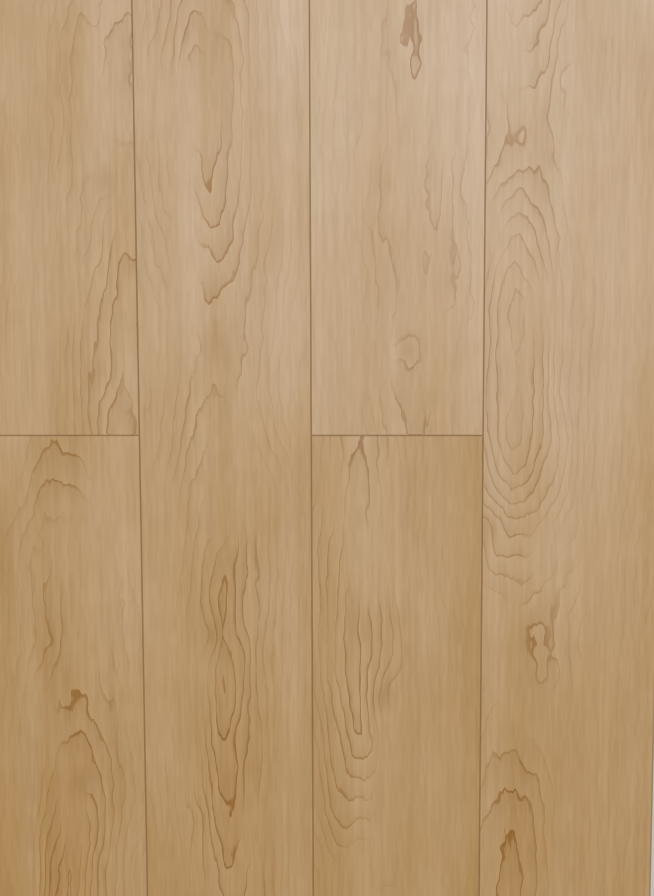
This texture is drawn by a Shadertoy shader. Its source:

```glsl
// Pale wood floor: four upright plank columns, every other one split by a butt joint.
// Grain is a cut through wavy growth rings, layered with fibres, knots and soft sheen.
// The columns widen slightly toward the top, and a broad light falls at the upper right.

#define DEEP_WOOD   vec3(0.69, 0.55, 0.372)
#define PALE_WOOD   vec3(0.79, 0.69, 0.58)
#define GRAIN_TINT  vec3(0.085, 0.105, 0.115)
#define SEAM_COLOR  vec3(0.47, 0.35, 0.23)
#define WALL_COLOR  vec3(0.76, 0.75, 0.73)
#define SEAM_WIDTH  0.0012
#define JOINT_Y     0.514
#define RING_COUNT  105.0
#define RING_DEPTH  0.15
#define FIBRE_GAIN  0.026
#define SHEEN_GAIN  0.50
#define STREAK_GAIN 0.42

float hash(vec2 p) {
    return fract(sin(dot(p, vec2(127.1, 311.7))) * 43758.5453);
}

float noise(vec2 p) {
    vec2 i = floor(p), f = fract(p);
    f = f * f * (3.0 - 2.0 * f);
    return mix(mix(hash(i), hash(i + vec2(1, 0)), f.x),
               mix(hash(i + vec2(0, 1)), hash(i + vec2(1, 1)), f.x), f.y);
}

float fbm(vec2 p) {
    float sum = 0.0, gain = 0.5;
    for (int i = 0; i < 4; i++) {
        sum += gain * noise(p);
        p = p * 2.03 + 17.3;
        gain *= 0.5;
    }
    return sum;
}

// Coverage of a thin line at distance d, smoothed over one pixel
float line(float d, float width, float pixel) {
    return 1.0 - smoothstep(0.5 * width - 0.5 * pixel, 0.5 * width + pixel, abs(d));
}

// Ring lines: x measured from the heart of the board, y along it
float ringGrain(vec2 p, vec2 seed, vec2 knot) {
    float depth = RING_DEPTH * (noise(vec2(p.y * 3.4, 3.0) + seed) - 0.2);
    float bend = 0.03 * (noise(vec2(p.y * 7.0, 9.0) + seed) - 0.5);
    float radius = length(vec2(p.x + bend, depth));
    radius += 0.020 * (fbm(p * vec2(38.0, 11.0) + seed) - 0.5);
    radius += 0.002 * (noise(p * vec2(90.0, 75.0) + seed) - 0.5);
    radius += 0.012 * exp(-dot(knot, knot));

    // Each ring darkens slowly, then ends in a crisp line of even width
    float rings = radius * RING_COUNT;
    float phase = fract(rings);
    float slope = max(fwidth(rings), 0.05);
    float late = 1.0 - smoothstep(1.0 - min(slope, 0.3), 1.0, phase);
    float soft = 0.32 * smoothstep(0.1, 0.9, phase);
    float crisp = smoothstep(max(0.45, 0.94 - 2.2 * slope), 0.95 - 0.5 * min(slope, 0.3), phase);
    float heart = 0.14 + 0.86 * exp(-pow((p.x + bend) / 0.042, 2.0));
    float broken = smoothstep(0.2, 0.8, noise(p * vec2(30.0, 11.0) + seed + 5.0));
    return (soft + crisp) * late * heart * broken;
}

void mainImage(out vec4 fragColor, in vec2 fragCoord) {
    vec2 uv = fragCoord / iResolution.xy;
    float pixel = 1.0 / iResolution.y;
    float aspect = iResolution.x / iResolution.y;

    // Plank layout with a mild taper
    float pitch = mix(0.2535, 0.2715, uv.y);
    float u = (uv.x - mix(0.479, 0.473, uv.y)) / pitch;
    float column = clamp(floor(u), -2.0, 1.0) + 2.0;
    float across = u + 2.0 - column;
    float split = 1.0 - mod(column, 2.0);
    float upper = split * step(JOINT_Y, uv.y);
    vec2 seed = 40.0 * vec2(hash(vec2(column, upper)), hash(vec2(upper + 7.0, column)));

    // Board coordinates, in canvas heights
    float boardWidth = 0.262 * aspect;
    float heart = 0.58 - 0.13 * column + 0.35 * upper;
    vec2 p = vec2((across - heart) * boardWidth, uv.y);
    float knotY = mix(0.12, 0.42, hash(seed)) + 0.46 * upper;
    float knotX = 0.08 * (hash(seed + 3.0) - 0.5);
    vec2 knot = (p - vec2(knotX, knotY)) * vec2(55.0, 38.0);

    // Base tone: light falloff, board tone, long streaks and cross sheen
    vec2 glow = uv - vec2(0.72, 0.9);
    float tone = 0.07 + 0.52 * uv.y + 0.50 * exp(-4.0 * dot(glow, glow));
    tone += 0.10 * (hash(seed + 9.0) - 0.5) - 0.10 * split * (1.0 - upper);
    tone += SHEEN_GAIN * (fbm(p * vec2(13.0, 6.0) + seed) - 0.47);
    tone += STREAK_GAIN * (fbm(p * vec2(38.0, 1.2) + seed) - 0.47);
    vec3 color = mix(DEEP_WOOD, PALE_WOOD, tone);

    // Growth rings, knots and fine fibres
    color -= GRAIN_TINT * ringGrain(p, seed, knot);
    color -= GRAIN_TINT * 0.35 * exp(-2.5 * dot(knot, knot));
    float fibre = noise(p * vec2(260.0, 9.0) + seed) + noise(p * vec2(430.0, 55.0) + seed);
    color += FIBRE_GAIN * (fibre - 1.0);

    // Seams between columns and butt joints across the split ones
    float nearest = clamp(floor(u + 0.5), -1.0, 1.0);
    float seamX = (u - nearest) * pitch * aspect;
    float seamY = uv.y - JOINT_Y;
    float seam = 0.62 * line(seamX, SEAM_WIDTH, pixel);
    seam = max(seam, 0.55 * split * line(seamY, SEAM_WIDTH, pixel));
    color = mix(color, SEAM_COLOR, seam);

    // Floor edge at the lower right
    float edge = (u - 2.03) * pitch * aspect;
    color = mix(color, WALL_COLOR, smoothstep(-pixel, pixel, edge));
    color = mix(color, SEAM_COLOR, 0.5 * line(edge, SEAM_WIDTH, pixel));

    fragColor = vec4(clamp(color, 0.0, 1.0), 1.0);
}
```
